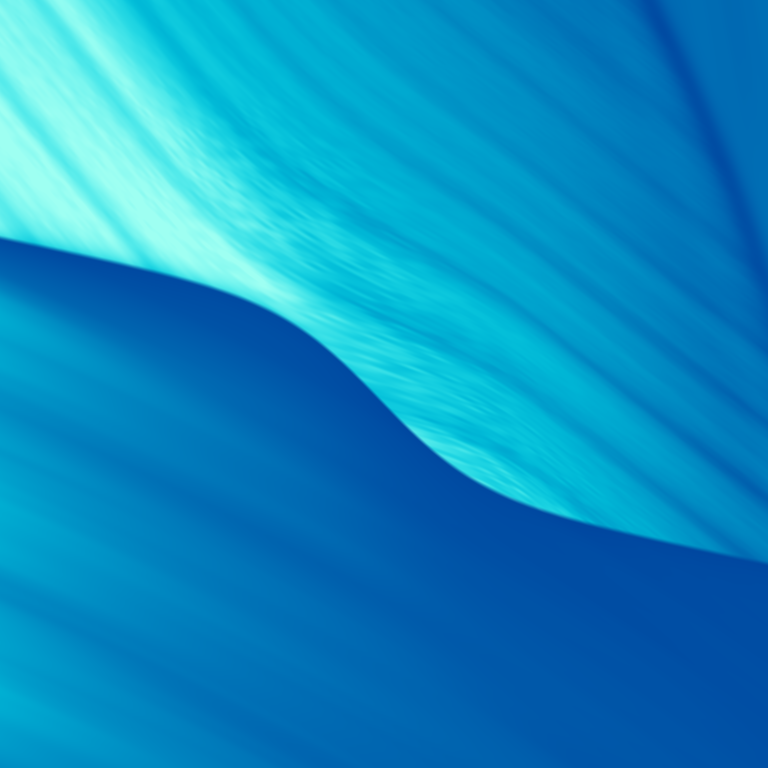
Write a Shadertoy shader that draws this background.

```glsl
// Two overlapping blue petals: a bright veined one above, a shaded one below.
// Each petal has a scalar tone built from soft gradients plus veins that follow
// a bent coordinate; one colour ramp turns the tone into deep blue to pale aqua.

#define EDGE_STEEPNESS 15.3
#define EDGE_SOFTNESS 0.004
#define VEIN_SPACING 0.128
#define VEIN_DEPTH 0.085
#define BAND_SPACING 0.235
#define BAND_DEPTH 0.16
#define STREAK_DEPTH 0.11
#define GRAIN_DEPTH 0.07

const float TAU = 6.2831853;

float hash(vec2 p) {
    p = fract(p * vec2(0.1031, 0.1137));
    p += dot(p, p.yx + 33.33);
    return fract((p.x + p.y) * p.x * 7.31);
}

// Smooth lattice noise, centred on zero.
float noise(vec2 p) {
    vec2 i = floor(p), f = fract(p);
    f = f * f * (3.0 - 2.0 * f);
    float low = mix(hash(i), hash(i + vec2(1, 0)), f.x);
    float high = mix(hash(i + vec2(0, 1)), hash(i + vec2(1, 1)), f.x);
    return mix(low, high, f.y) - 0.5;
}

// Streaks: fine across the veins, long along them.
float streaks(float across, float along) {
    float sum = 0.0, weight = 0.55, scale = 17.0;
    for (int i = 0; i < 3; i++) {
        sum += weight * noise(vec2(across * scale + 40.0, along * 2.5 + 9.0 * float(i)));
        scale *= 2.3;
        weight *= 0.6;
    }
    return sum;
}

vec3 petalRamp(float tone) {
    float t = clamp(tone, 0.26, 1.0);
    float pale = max(t - 0.7, 0.0) / 0.3;
    return vec3(0.62 * pale * pale, t, 0.47 + 0.6 * t - 0.12 * t * t);
}

// Height of the wavy border between the petals.
float borderHeight(float x) {
    return 0.691 - 0.21 * x - 0.215 / (1.0 + exp(-EDGE_STEEPNESS * (x - 0.495)));
}

float upperTone(vec2 uv, float above) {
    float drop = 1.0 - uv.y;
    float vein = uv.x - drop * mix(0.82, 1.25, smoothstep(0.2, 0.7, uv.x));
    float fromGlow = uv.x - 0.13 - 0.74 * drop;

    // Falloff away from the pale corner
    float glow = 1.0 - smoothstep(-0.07, 0.06, fromGlow + 0.04 * streaks(vein, drop));
    glow *= 1.0 - smoothstep(0.36, 0.52, drop);
    float tone = 0.81 - 0.55 * max(fromGlow, 0.0) + 0.18 * glow;
    tone -= 0.2 * drop * smoothstep(0.65, 1.0, uv.x);

    // Dark veins, streaks and sparkling grain
    float fade = 1.0 - smoothstep(0.2, 0.65, vein);
    float wave = 0.5 + 0.5 * cos(TAU * (vein + 0.205 + 0.012 * sin(6.0 * drop)) / VEIN_SPACING);
    tone -= VEIN_DEPTH * pow(wave, 5.0) * mix(0.35, 1.0, fade);
    tone += STREAK_DEPTH * streaks(vein, drop) * mix(0.5, 1.2, fade);
    float sparkle = exp(-pow((fromGlow - 0.06) / 0.11, 2.0)) * smoothstep(0.05, 0.3, drop);
    tone += GRAIN_DEPTH * (0.2 + 1.3 * sparkle) * noise(vec2(vein * 190.0 + 60.0, drop * 75.0));

    // Folded crease with a duller petal beyond it
    float crease = uv.x - (0.833 + 0.5 * drop - 0.22 * drop * drop);
    float beyond = 0.42 + 0.06 * streaks(crease + 0.3 * drop, drop);
    tone = mix(tone, beyond, smoothstep(-0.02, 0.03, crease));
    tone -= 0.11 * exp(-pow((crease - 0.012) / 0.018, 2.0));
    tone += 0.025 * exp(-pow((crease + 0.045) / 0.025, 2.0));

    // Rim: teal on the pale side, lit further along
    float rim = exp(-max(above, 0.0) / 0.012);
    float lit = exp(-max(above, 0.0) / 0.04) * smoothstep(0.42, 0.58, uv.x);
    return tone - 0.14 * glow * rim + 0.06 * lit * (1.0 - smoothstep(0.75, 1.0, uv.x));
}

float lowerTone(vec2 uv, float depth) {
    float band = uv.y + 0.42 * uv.x + 0.15 * uv.x * uv.x;
    float light = 0.29 * exp(-2.5 * uv.x);
    light *= smoothstep(-0.02, 0.11 + 0.35 * uv.x, depth);

    // Broad folds and finer ribs, strongest on the lit side
    float folds = cos(TAU * (band - 0.57) / BAND_SPACING);
    folds += 0.35 * sin(TAU * band / 0.083 + 1.5 * sin(4.0 * uv.x));
    float tone = 0.3 + light * (1.0 + BAND_DEPTH * folds);
    tone += (0.025 + 0.3 * light) * streaks(band, uv.x);
    tone += 0.03 * smoothstep(0.0, 0.35, depth) * (1.0 - uv.x);
    return tone - 0.025 * exp(-max(depth, 0.0) / 0.02);
}

void mainImage(out vec4 fragColor, in vec2 fragCoord) {
    vec2 uv = fragCoord / iResolution.xy;
    float above = uv.y - borderHeight(uv.x);
    vec3 upper = petalRamp(upperTone(uv, above));
    vec3 lower = petalRamp(lowerTone(uv, -above));
    float cover = smoothstep(-EDGE_SOFTNESS, EDGE_SOFTNESS, above);
    fragColor = vec4(mix(lower, upper, cover), 1.0);
}
```
